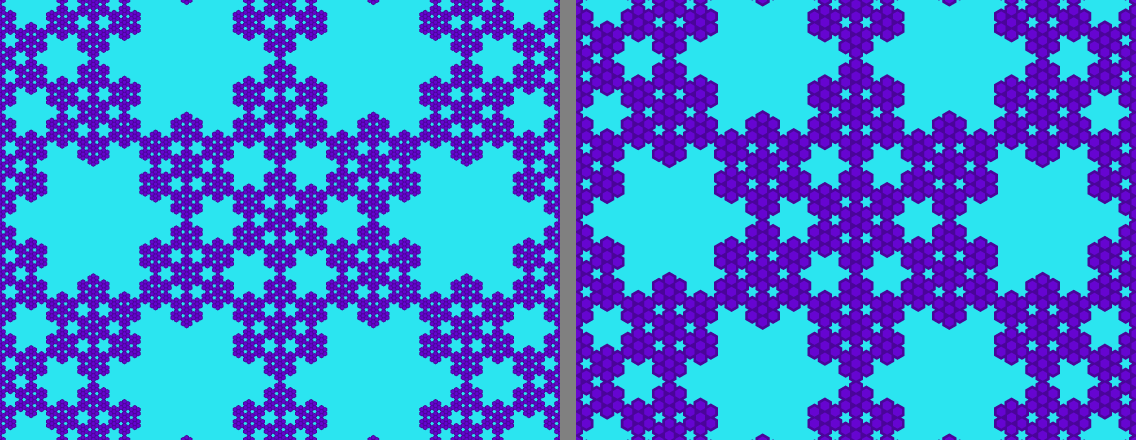
Left, the full canvas; right, a detail of the centre.
A WebGL 2 fragment shader for this pattern:

```glsl
#version 300 es
precision highp float;

uniform vec2 u_resolution;
out vec4 fragColor;

const float SIXTH_TURN = 1.04719755;
const vec3 BACKGROUND = vec3(0.17, 0.90, 0.94);
const vec3 CELL_FILL = vec3(0.40, 0.02, 0.82);
const vec3 CELL_RIM = vec3(0.29, 0.02, 0.60);

// Moves p into the nearest of seven unit-spaced hexagons: one centre, six at its corners.
vec2 nearestHexagon(vec2 p) {
  float sector = floor(atan(p.y, p.x) / SIXTH_TURN) + 0.5;
  vec2 corner = vec2(cos(sector * SIXTH_TURN), sin(sector * SIXTH_TURN));
  return dot(p, corner) > 0.5 ? p - corner : p;
}

// Apothem of the pointy-topped hexagon passing through p.
float hexRadius(vec2 p) {
  p = abs(p);
  return max(p.x, dot(p, vec2(0.5, 0.8660254)));
}

vec3 flakeColor(vec2 p) {
  // The first fold separates the large flakes, the rest subdivide them.
  p = nearestHexagon(p);
  for (int level = 0; level < 4; level++) {
    p = nearestHexagon(p * 3.0);
  }
  float radius = hexRadius(p);
  vec3 cell = mix(CELL_FILL, CELL_RIM, step(0.37, radius));
  return mix(cell, BACKGROUND, step(0.59, radius));
}

void main() {
  // Average a 4 x 4 grid of samples to smooth the fine edges.
  const int GRID = 4;
  vec3 sum = vec3(0.0);
  for (int i = 0; i < GRID * GRID; i++) {
    vec2 offset = (vec2(i % GRID, i / GRID) + 0.5) / float(GRID) - 0.5;
    vec2 fromCentre = gl_FragCoord.xy + offset - 0.5 * u_resolution;
    // The canvas is sqrt(3) flake spacings wide.
    sum += flakeColor(fromCentre * 1.7320508 / u_resolution.x);
  }
  fragColor = vec4(sum / float(GRID * GRID), 1.0);
}
```
